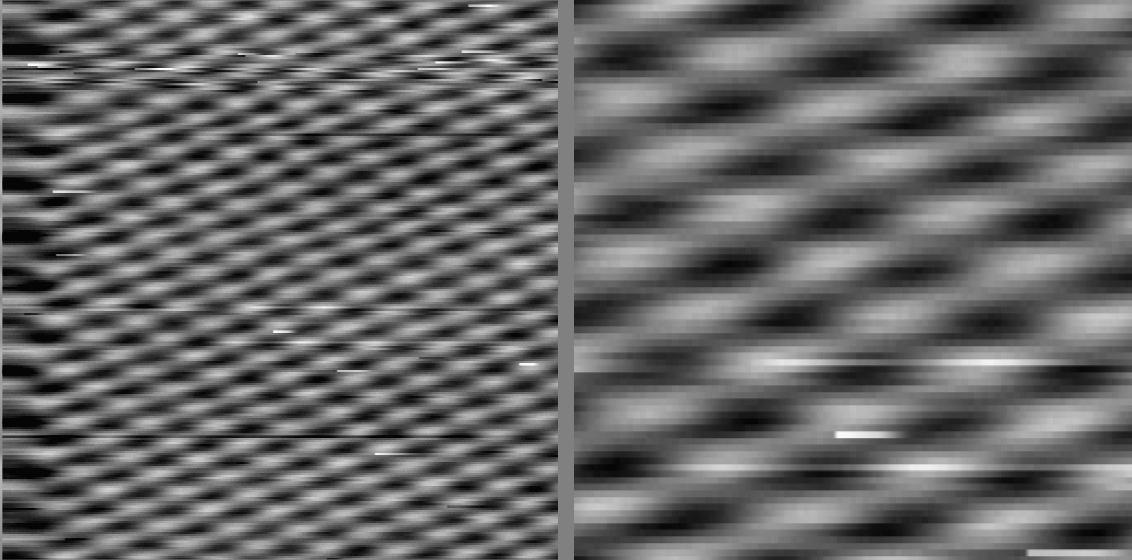
Left, the full canvas; right, a detail of the centre.
A WebGL 2 fragment shader for this texture:

```glsl
#version 300 es
precision highp float;
uniform vec2 u_resolution;
out vec4 outColor;

const float TAU = 6.2831853;

float hash(vec2 p) {
  vec3 q = fract(p.xyx * vec3(0.1031, 0.1030, 0.0973));
  q += dot(q, q.yzx + 33.33);
  return fract((q.x + q.y) * q.z);
}

float valueNoise(vec2 p) {
  vec2 i = floor(p), f = fract(p);
  f = f * f * (3.0 - 2.0 * f);
  return mix(mix(hash(i), hash(i + vec2(1, 0)), f.x),
             mix(hash(i + vec2(0, 1)), hash(i + vec2(1, 1)), f.x), f.y);
}

// Noise that is smooth along one scan line and independent between lines
float lineNoise(float x, float line, float seed) {
  float i = floor(x), f = smoothstep(0.0, 1.0, x - i);
  return mix(hash(vec2(i + seed, line)), hash(vec2(i + 1.0 + seed, line)), f) - 0.5;
}

// Skewed lattice of three waves; the rising diagonal one leads, except at the side
float lattice(vec2 p, float side) {
  vec2 d = p - vec2(0.477, 0.383);
  float s = 8.44 * d.x + 11.82 * d.y - 1.0 / 3.0;
  float t = 1.036 * d.x + 32.9 * d.y + 1.0 / 3.0;
  vec3 weight = mix(vec3(0.75, 0.36, 1.4), vec3(1.35, 0.4, 0.8), side);
  return dot(weight, sin(TAU * vec3(s, -t, t - s)));
}

// Short bright dash with a sharp start and a fading tail
float dash(float x, float line, float chance, float seed) {
  float start = hash(vec2(line, seed + 1.0));
  float size = mix(0.035, 0.1, hash(vec2(line, seed + 2.0)));
  float k = x - start;
  float shape = smoothstep(0.0, 0.004, k) * (1.0 - smoothstep(size * 0.5, size, k));
  return step(hash(vec2(line, seed)), chance) * shape;
}

// One scan line of the surface, sampled at height y
float scanLine(float x, float line) {
  float y = (line + 0.5) / 256.0;
  float rough = smoothstep(0.83, 0.86, y) * (1.0 - smoothstep(0.89, 0.92, y));
  float upper = smoothstep(0.4, 0.7, y);
  float side = 1.0 - smoothstep(0.05, 0.11, x);
  float edge = 1.0 - smoothstep(0.05, 0.19, x);

  // Slow start of the sweep, drift and jitter from line to line
  vec2 p = vec2(x + 0.08 * exp(-x / 0.07), y);
  p.x += (hash(vec2(line, 3.0)) - 0.5) * (0.012 + 0.03 * rough);
  p += (vec2(valueNoise(vec2(x * 5.0, y * 20.0)),
             valueNoise(vec2(x * 5.0 + 40.0, y * 20.0))) - 0.5)
       * vec2(0.026, 0.005) * (0.6 + 0.6 * upper);

  // Uneven blobs, with deep contrast and shade beside the left side
  float gain = 0.115 + 0.055 * valueNoise(vec2(x * 11.0, y * 30.0) + 7.0);
  float v = 0.4 + gain * (1.0 + 0.3 * edge) * lattice(p, side);
  v -= 0.07 * edge + 0.06 * side;
  v += 0.1 * (valueNoise(vec2(x * 3.0, y * 7.0) + 50.0) - 0.5);

  // Streaks along the lines and fine grain
  v += lineNoise(x * 9.0, line, 0.0) * (0.1 + 0.18 * rough);
  v += lineNoise(x * 45.0, line, 90.0) * 0.05;
  v += (hash(vec2(floor(x * 255.0), line + 300.0)) - 0.5) * 0.025;

  // Rare full-width faults, part dark and part light
  float fault = step(hash(vec2(line, 61.0)), 0.022);
  v += fault * (0.6 * lineNoise(x * 4.0, line, 200.0) - 0.06);

  // Bright and dark dashes, crowded in the rough band
  float chance = 0.045 + 0.35 * rough;
  v += 0.48 * dash(x, line, chance, 11.0);
  v += 0.4 * dash(x, line, 0.3 * rough, 21.0);
  v -= 0.22 * dash(x, line, chance, 31.0);
  return v;
}

void main() {
  vec2 uv = gl_FragCoord.xy / u_resolution;

  // Soft join between neighbouring scan lines
  float row = uv.y * 256.0;
  float line = floor(row);
  float blend = smoothstep(0.7, 1.0, row - line) * 0.5;
  float v = mix(scanLine(uv.x, line), scanLine(uv.x, line + 1.0), blend);

  // Thin pale rim at the left, fainter at the bottom and top
  float rim = 1.0 - smoothstep(0.003, 0.0055, uv.x);
  v = mix(v, 0.5 + 0.25 * valueNoise(vec2(2.0, uv.y * 30.0)), rim);
  float ends = 1.0 - smoothstep(0.001, 0.003, min(uv.y, 1.0 - uv.y));
  v = mix(v, 0.5, 0.5 * ends);

  outColor = vec4(vec3(clamp(v, 0.02, 0.98)), 1.0);
}
```
